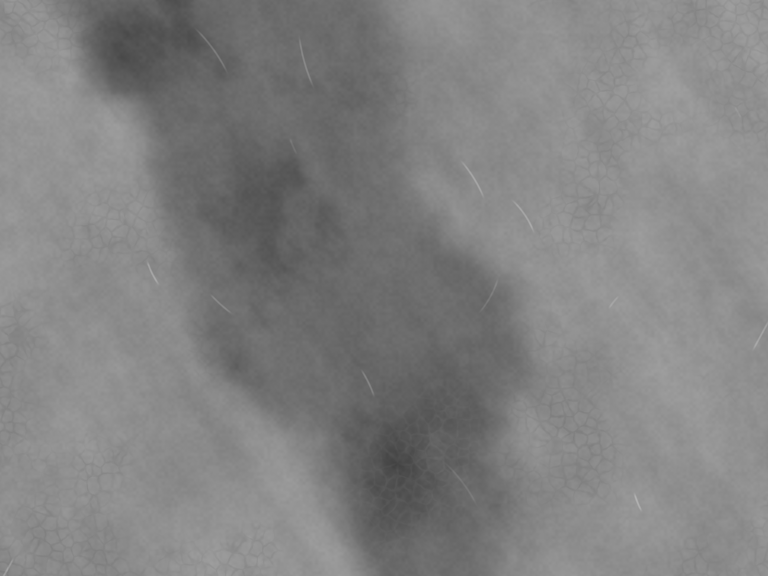
Reproduce this texture procedurally as a Shadertoy shader.

```glsl
// Soft grey mottled skin with a dark diagonal patch, faint mesh, streaks and fine pale hairs.

const float SKIN_TONE = 0.568;
const float PATCH_TONE = 0.428;
const float EDGE_SOFTNESS = 0.075;
const float EDGE_WANDER = 0.26;
const float CLOUD_CONTRAST = 0.10;
const float STREAK_CONTRAST = 0.07;
const float BLOTCH_DEPTH = 0.075;
const float POOL_DEPTH = 0.115;
const float MESH_SCALE = 48.0;
const float MESH_CONTRAST = 0.032;
const float GRAIN_CONTRAST = 0.024;
const float HAIR_WIDTH = 0.0013;
const float HAIR_GLOW = 0.13;
const vec2 HAIR_GRID = vec2(6.0, 4.0);
const vec2 STREAK_DIR = vec2(0.566, -0.824);
const vec2 UPPER_POOL = vec2(0.20, 0.91);
const vec2 LOWER_POOL = vec2(0.72, 0.19);

float hash(vec2 p) {
    return fract(sin(dot(p, vec2(127.1, 311.7))) * 43758.5453);
}

vec2 hash2(vec2 p) {
    return vec2(hash(p), hash(p + 37.7));
}

float noise(vec2 p) {
    vec2 i = floor(p), f = fract(p);
    f = f * f * (3.0 - 2.0 * f);
    return mix(mix(hash(i), hash(i + vec2(1, 0)), f.x),
               mix(hash(i + vec2(0, 1)), hash(i + vec2(1, 1)), f.x), f.y);
}

// Layered noise centred on zero, turned a little at each octave
float fbm(vec2 p) {
    float sum = 0.0, amp = 0.5;
    for (int i = 0; i < 5; i++) {
        sum += amp * (noise(p) - 0.5);
        p = mat2(0.8, 0.6, -0.6, 0.8) * p * 2.03 + 11.3;
        amp *= 0.5;
    }
    return sum;
}

// Thin cell walls: one on a wall, zero inside a cell
float mesh(vec2 p) {
    vec2 cell = floor(p);
    float near1 = 9.0, near2 = 9.0;
    for (int y = -1; y <= 1; y++)
    for (int x = -1; x <= 1; x++) {
        vec2 c = cell + vec2(x, y);
        float d = length(c + hash2(c) - p);
        near2 = min(near2, max(near1, d));
        near1 = min(near1, d);
    }
    return 1.0 - smoothstep(0.0, 0.32, near2 - near1);
}

// Soft patch between two slanted borders that close toward the bottom
float patchMask(vec2 p) {
    p.x += EDGE_WANDER * fbm(p * 4.5 + 3.1);
    float t = 1.0 - p.y;
    float left = 0.10 + 0.38 * t + 0.17 * t * t;
    float right = mix(0.73, 0.88, smoothstep(0.15, 0.6, t));
    return smoothstep(-EDGE_SOFTNESS, EDGE_SOFTNESS, p.x - left)
         * smoothstep(-EDGE_SOFTNESS, EDGE_SOFTNESS, right - p.x);
}

// Gaussian spot, stretched along a unit axis
float pool(vec2 p, vec2 axis, vec2 radii) {
    vec2 q = vec2(dot(p, axis), dot(p, vec2(-axis.y, axis.x))) / radii;
    return exp(-dot(q, q));
}

// Short bent strokes, jittered over a coarse grid
float hairs(vec2 p, float aspect, float pixel) {
    float glow = 0.0;
    for (float j = 0.0; j < HAIR_GRID.y; j++)
    for (float i = 0.0; i < HAIR_GRID.x; i++) {
        vec2 id = vec2(i, j);
        float present = step(0.3, hash(id + 5.3));
        vec2 centre = (id + hash2(id + 9.1)) / HAIR_GRID * vec2(aspect, 1.0);
        float angle = hash(id + 2.7) < 0.65 ? -1.0 : 0.85;
        angle += 0.6 * (hash(id + 7.9) - 0.5);
        vec2 dir = vec2(cos(angle), sin(angle));
        vec2 q = vec2(dot(p - centre, dir), dot(p - centre, vec2(-dir.y, dir.x)));
        float halfLength = mix(0.012, 0.055, hash(id + 4.4));
        float bend = 7.0 * (hash(id + 8.2) - 0.5);
        float line = 1.0 - smoothstep(0.0, HAIR_WIDTH + pixel, abs(q.y - bend * q.x * q.x));
        float taper = 1.0 - smoothstep(0.5, 1.0, abs(q.x) / halfLength);
        glow = max(glow, present * line * taper * mix(0.35, 1.0, hash(id + 6.6)));
    }
    return glow;
}

void mainImage(out vec4 fragColor, in vec2 fragCoord) {
    vec2 p = fragCoord / iResolution.y;
    float aspect = iResolution.x / iResolution.y;
    vec2 flow = vec2(dot(p, STREAK_DIR), dot(p, vec2(-STREAK_DIR.y, STREAK_DIR.x)));

    // Broad tone: skin, patch and its darker blotches
    float inside = patchMask(p);
    float tone = mix(SKIN_TONE, PATCH_TONE, inside);
    float blotch = smoothstep(0.0, 0.22, fbm(flow * vec2(5.0, 7.5) + 21.0));
    float pools = pool(p - UPPER_POOL, vec2(0.8, 0.6), vec2(0.13, 0.10))
                + pool(p - LOWER_POOL, vec2(0.6, 0.8), vec2(0.16, 0.09));
    tone -= blotch * BLOTCH_DEPTH * mix(0.22, 1.0, inside);
    tone -= pools * POOL_DEPTH * inside * (1.0 + 1.6 * fbm(p * 9.0));

    // Clouds and slanted streaks
    tone += CLOUD_CONTRAST * fbm(p * 6.0 + 40.0) * mix(1.0, 0.6, inside);
    tone += STREAK_CONTRAST * fbm(flow * vec2(3.0, 20.0));

    // Fine mesh: pale in the pools, dark in scattered areas of skin
    vec2 bent = p + 0.016 * vec2(fbm(p * 30.0), fbm(p * 30.0 + 17.0));
    float skinMesh = smoothstep(0.0, 0.25, fbm(p * 5.0 + 60.0)) * (1.0 - inside);
    float poolMesh = 0.8 * min(pools, 1.0) * inside * step(p.y, 0.5);
    tone += MESH_CONTRAST * mesh(bent * MESH_SCALE) * (poolMesh - skinMesh);

    // Grain and hairs
    tone += GRAIN_CONTRAST * (noise(p * 180.0) - 0.5) + 0.04 * fbm(p * 45.0);
    tone += HAIR_GLOW * hairs(p, aspect, 1.0 / iResolution.y);

    fragColor = vec4(vec3(tone), 1.0);
}
```
